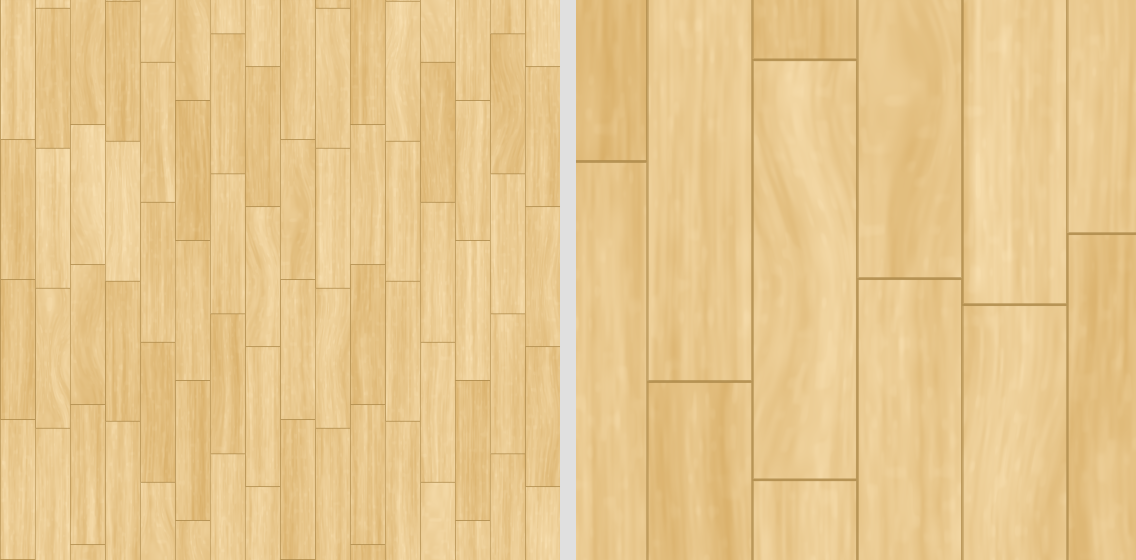
Left, the full canvas; right, a detail of the centre.
This texture is drawn by a Shadertoy shader. Its source:

```glsl
// Pale wooden floor: 16 columns of staggered upright planks, 4 per column, with grain and thin seams.

const vec2 PLANKS = vec2(16.0, 4.0);        // repeats across and down
const float SEAM_HALF_WIDTH = 0.0008;       // in canvas units
const vec3 DARK_WOOD = vec3(0.82, 0.64, 0.34);
const vec3 LIGHT_WOOD = vec3(0.965, 0.865, 0.675);
const vec3 SEAM_COLOR = vec3(0.68, 0.54, 0.29);

// Joint height of each column as a share of plank length; repeats every 8 columns
const float STAGGER[8] = float[8](0.0, 0.062, 0.893, 0.012, 0.448, 0.721, 0.245, 0.479);

float hash(vec2 p) {
    vec3 q = fract(p.xyx * vec3(0.1031, 0.1030, 0.0973));
    q += dot(q, q.yzx + 33.33);
    return fract((q.x + q.y) * q.z);
}

float noise(vec2 p) {
    vec2 cell = floor(p);
    vec2 f = p - cell;
    f = f * f * (3.0 - 2.0 * f);
    float low = mix(hash(cell), hash(cell + vec2(1.0, 0.0)), f.x);
    float high = mix(hash(cell + vec2(0.0, 1.0)), hash(cell + vec2(1.0, 1.0)), f.x);
    return mix(low, high, f.y);
}

float fbm(vec2 p) {
    float sum = 0.0;
    float weight = 0.53;
    for (int i = 0; i < 3; i++) {
        sum += weight * noise(p);
        p = p * vec2(2.1, 1.7) + 17.3;
        weight *= 0.55;
    }
    return sum;
}

// Lightness of the wood at p (0..1 within one plank)
float woodTone(vec2 p, vec2 id) {
    vec2 seed = floor(vec2(hash(id + 3.0), hash(id + 41.0)) * 400.0);
    float straightness = smoothstep(0.1, 0.6, hash(id + 71.0));
    float plankTone = hash(id + 13.0) - 0.5;

    // Growth bands: broad and bent in some planks, narrow and straight in others
    float bend = mix(0.75, 0.06, straightness);
    float across = p.x + bend * (noise(vec2(p.x * 1.3, p.y * 2.2) + seed) - 0.5);
    float bandCount = mix(2.8, 7.5, straightness);
    float bands = fbm(vec2(across * bandCount, p.y * 0.7) + seed) - 0.48;

    // Soft patches, then short fibres along the length
    float patches = noise(p * vec2(2.0, 3.0) + seed + 90.0) - 0.5;
    float fibres = noise(vec2(across * 22.0, p.y * 13.0) + seed + 150.0) - 0.5;
    float flecks = noise(vec2(across * 15.0, p.y * 26.0) + seed + 210.0);
    flecks = smoothstep(0.62, 0.95, flecks);

    return 0.62 + 0.30 * plankTone + 0.62 * bands + 0.12 * patches
         + 0.16 * fibres + 0.09 * flecks;
}

// Coverage of a line at a distance from its centre
float seam(float dist, float blur) {
    return 1.0 - smoothstep(SEAM_HALF_WIDTH - blur, SEAM_HALF_WIDTH + blur, dist);
}

void mainImage(out vec4 fragColor, in vec2 fragCoord) {
    vec2 uv = fract(fragCoord / iResolution.xy - SEAM_HALF_WIDTH);
    float blur = 0.6 / min(iResolution.x, iResolution.y);

    // Plank index and position inside it
    vec2 grid = uv * PLANKS;
    int column = int(grid.x);
    grid.y += STAGGER[column % 8];
    vec2 id = mod(floor(grid), PLANKS);
    vec2 local = fract(grid);

    // Wood
    float tone = clamp(woodTone(local, id), 0.0, 1.0);
    vec3 color = mix(DARK_WOOD, LIGHT_WOOD, tone);

    // Seams: softer along the sides, darker at the ends
    vec2 edge = min(local, 1.0 - local) / PLANKS;
    float sideStrength = 0.55 + 0.3 * hash(id + 29.0);
    float line = max(seam(edge.x, blur) * sideStrength, seam(edge.y, blur) * 0.85);
    color = mix(color, SEAM_COLOR, line);

    fragColor = vec4(color, 1.0);
}
```
